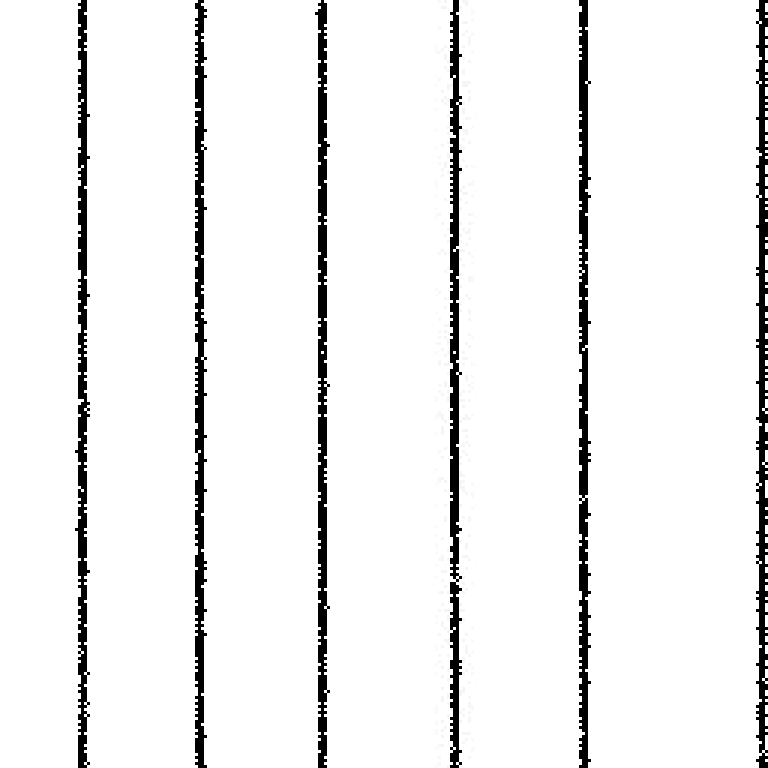
A Shadertoy shader for this pattern:

```glsl
// Six unevenly spaced vertical black lines with fine dithered edges on white.

const int LINE_COUNT = 6;
const float LINE_X[LINE_COUNT] = float[](0.108, 0.2604, 0.4199, 0.5924, 0.7604, 0.9930);
const float GRAIN_CELLS = 256.0;    // grain cells across the canvas
const float SOLID_RADIUS = 0.0018;  // fully inked core
const float FRINGE_RADIUS = 0.0086; // farthest scattered grain
const float CHECKER_SHARE = 0.25;   // regularity of the dither
const vec3 PAPER = vec3(1.0);
const vec3 INK = vec3(0.0);

// Integer hash of a grid cell, 0 to 1
float hash(vec2 cell) {
    uvec2 q = uvec2(ivec2(cell)) * uvec2(1597334673u, 3812015801u);
    uint n = (q.x ^ q.y) * 1597334673u;
    n = (n ^ (n >> 15)) * 2246822519u;
    n ^= n >> 13;
    return float(n >> 8) / 16777216.0;
}

// Smooth noise along one axis, one row per seed
float noise(float y, float seed) {
    float f = fract(y);
    float row = floor(y);
    return mix(hash(vec2(seed, row)), hash(vec2(seed, row + 1.0)), f * f * (3.0 - 2.0 * f));
}

// Distance to the closest line, each with a slight slow drift
float nearestLine(vec2 uv) {
    float nearest = 1.0;
    for (int i = 0; i < LINE_COUNT; i++) {
        float drift = 0.0012 * (noise(uv.y * 6.0, float(i) + 700.0) - 0.5);
        nearest = min(nearest, abs(uv.x - LINE_X[i] - drift));
    }
    return nearest;
}

// Ink of one grain cell: solid in the core, sparser outward
float cellInk(vec2 cell) {
    vec2 centre = (cell + 0.5) / GRAIN_CELLS;
    float density = 1.0 - smoothstep(SOLID_RADIUS, FRINGE_RADIUS, nearestLine(centre));
    float checker = mod(cell.x + cell.y, 2.0);
    float threshold = mix(hash(cell), checker, CHECKER_SHARE);
    float ink = step(threshold, density - 0.02);

    // Very pale specks beside the fourth line
    float halo = 1.0 - smoothstep(0.015, 0.032, abs(centre.x - LINE_X[3]));
    float speck = 0.04 * halo * step(0.85, hash(cell + 977.0));
    return max(ink, speck);
}

// Blend neighbouring cells over one pixel to smooth their edges
float grainInk(vec2 uv, vec2 pixel) {
    vec2 p = uv * GRAIN_CELLS - 0.5;
    vec2 cell = floor(p);
    vec2 blend = clamp((fract(p) - 0.5) / (pixel * GRAIN_CELLS) + 0.5, 0.0, 1.0);
    float low = mix(cellInk(cell), cellInk(cell + vec2(1.0, 0.0)), blend.x);
    float high = mix(cellInk(cell + vec2(0.0, 1.0)), cellInk(cell + vec2(1.0, 1.0)), blend.x);
    return mix(low, high, blend.y);
}

void mainImage(out vec4 fragColor, in vec2 fragCoord) {
    vec2 uv = fragCoord / iResolution.xy;
    float ink = grainInk(uv, 1.0 / iResolution.xy);
    fragColor = vec4(mix(PAPER, INK, ink), 1.0);
}
```
